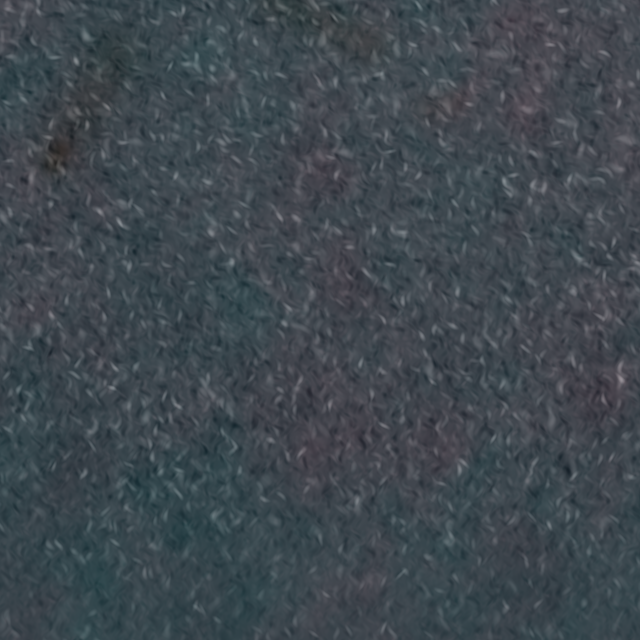
Give the GLSL for this texture, as a Shadertoy shader.

```glsl
// Dark slate felt: short soft fibres over mottled teal and mauve dye, with faint brown stains.

const vec3  BASE_COLOR     = vec3(0.249, 0.283, 0.311);
const vec3  LIGHT_AXIS     = vec3(1.04, 1.00, 0.97);   // colour change per unit of brightness
const vec3  DYE_AXIS       = vec3(1.00, -0.25, -0.10); // mauve when positive, teal when negative
const vec3  STAIN_AXIS     = vec3(-0.05, -0.085, -0.12);
const float FIBRE_CONTRAST = 0.066;
const float GLINT_CONTRAST = 0.13;
const float MOTTLE_LIGHT   = 0.020;
const float DYE_STRENGTH   = 0.034;
const float FIBRE_CELLS    = 52.0;   // fibre cells across the canvas
const float FIBRE_WIDTH    = 0.42;   // width relative to length
const float ANGLE_SPREAD   = 1.9;    // radians
const float LEAN_TOP       = 2.15;   // fibre direction at the top
const float LEAN_BOTTOM    = 1.65;   // fibre direction at the bottom

vec4 hash4(vec2 cell) {
    vec4 h = fract(cell.xyxy * vec4(0.1031, 0.1030, 0.0973, 0.1099));
    h += dot(h, h.wzxy + 33.33);
    return fract((h.xxyz + h.yzzw) * h.zywx);
}

// Cellular noise: one soft ellipse per cell.
// x sums light and dark ellipses, y sums rare bright ones.
vec2 splats(vec2 p, float angle, float width) {
    vec2 home = floor(p);
    vec2 total = vec2(0.0);
    for (int j = -1; j <= 1; j++) {
        for (int i = -1; i <= 1; i++) {
            vec2 cell = home + vec2(i, j);
            vec4 rnd = hash4(cell);
            float turn = angle + (rnd.z - 0.5) * ANGLE_SPREAD;
            vec2 along = vec2(cos(turn), sin(turn));
            vec2 d = p - cell - rnd.xy;
            vec2 q = vec2(dot(d, along), dot(d, vec2(-along.y, along.x)) / width);
            float falloff = max(0.0, 1.0 - dot(q, q));
            total += falloff * falloff * vec2(2.0 * rnd.w - 1.0, pow(rnd.w, 14.0));
        }
    }
    return total;
}

// Broad patches: x shifts the brightness, y shifts the dye.
vec2 mottle(vec2 uv) {
    vec2 p = uv + 0.012 * sin(uv.yx * vec2(31.0, 27.0) + 1.3);
    float wide  = splats(p * 5.0 + 41.0, 1.6, 0.85).x;
    float mid   = splats(p * 10.0 + 73.0, 1.6, 0.8).x;
    float small = splats(p * 21.0 + 97.0, 1.6, 0.75).x;
    float tone  = splats(p * 8.0 + 151.0, 2.0, 0.8).x;
    return vec2(0.6 * tone + 0.5 * small, 0.6 * wide + 0.6 * mid + 0.4 * small);
}

// Soft elongated smudge between two points.
float smudge(vec2 p, vec2 a, vec2 b, float radius) {
    vec2 ab = b - a;
    float t = clamp(dot(p - a, ab) / dot(ab, ab), 0.0, 1.0);
    float r = length(p - a - t * ab) / radius;
    return exp(-r * r);
}

float stains(vec2 uv) {
    float s = 0.42 * smudge(uv, vec2(0.09, 0.76), vec2(0.18, 0.91), 0.045);
    s += 0.65 * smudge(uv, vec2(0.083, 0.742), vec2(0.095, 0.765), 0.016);
    s += 0.45 * smudge(uv, vec2(0.43, 1.0), vec2(0.58, 0.93), 0.035);
    return s + 0.30 * smudge(uv, vec2(0.67, 0.83), vec2(0.71, 0.84), 0.025);
}

void mainImage(out vec4 fragColor, in vec2 fragCoord) {
    vec2 uv = fragCoord / iResolution.y;
    float lean = mix(LEAN_BOTTOM, LEAN_TOP, smoothstep(0.1, 0.8, uv.y));

    // Fibres in three sizes, bent a little so that they curl
    vec2 curl = uv + 0.0018 * sin(uv.yx * vec2(173.0, 149.0) + 3.0 * sin(uv * 37.0));
    vec2 coarse = splats(curl * FIBRE_CELLS + 11.0, lean, FIBRE_WIDTH);
    vec2 medium = splats(curl * FIBRE_CELLS * 1.55 + 211.0, lean, FIBRE_WIDTH);
    vec2 fine   = splats(curl * FIBRE_CELLS * 2.4 + 307.0, lean, 0.55);
    float fibre = 0.75 * coarse.x + 0.85 * medium.x + 0.5 * fine.x;
    float glint = 0.6 * coarse.y + medium.y;

    // Light falls from the upper right; the nap flattens near the bottom
    float nap = mix(0.62, 1.08, smoothstep(0.0, 0.35, uv.y));
    float slope = 0.020 * (uv.x - 0.5) * uv.y + 0.026 * (uv.y - 0.5);
    vec2 patches = mottle(uv);
    float light = slope + MOTTLE_LIGHT * patches.x - 0.006
                + nap * (FIBRE_CONTRAST * fibre + GLINT_CONTRAST * glint);

    // Dye and stains
    float dye = DYE_STRENGTH * patches.y + 0.012 * (uv.x - 0.4) + 0.008 * fine.x;
    vec3 color = BASE_COLOR + LIGHT_AXIS * light + DYE_AXIS * dye;
    color += STAIN_AXIS * stains(uv);

    fragColor = vec4(clamp(color, 0.0, 1.0), 1.0);
}
```
